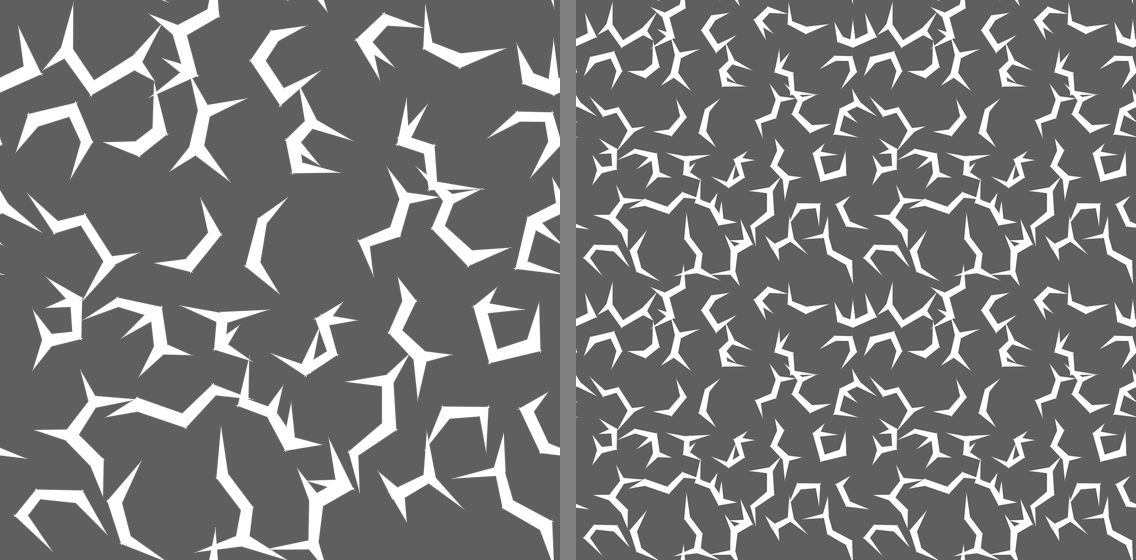
Left, the tile; right, the same tile 2 across and 2 down.
Write a WebGL 1 fragment shader that draws this pattern.

```glsl
precision highp float;
// Scattered white angular shards: bent, tapering strokes with spikes on flat grey, tiling.

uniform vec2 u_resolution;

#define GRID 6.0        // glyphs per side, even so the staggered rows wrap
#define JITTER 0.32     // scatter of glyph centres, in cells
#define THICK 0.158     // widest stroke, in cells
#define SHORT 0.28      // shortest stroke segment
#define LONG 0.54       // longest stroke segment
#define ZIGZAG 0.25     // chance that a bend turns the other way
#define BRANCH 0.33     // chance of a spike at a joint
#define GREY vec3(0.372)
#define WHITE vec3(1.0)

const float TAU = 6.2831853;

float hash(vec2 id, float k) {
  return fract(sin(dot(id, vec2(127.1, 311.7)) + k * 74.7) * 43758.5453);
}

vec2 direction(float angle) { return vec2(cos(angle), sin(angle)); }
vec2 perp(vec2 v) { return vec2(-v.y, v.x); }

// Signed distance to a mitred quad from a to b; flares are the half widths
// at its ends, tangents the normals of its end cuts.
float shard(vec2 q, vec2 a, vec2 b, vec2 flareA, vec2 flareB,
            vec2 tangentA, vec2 tangentB, float overlap) {
  vec2 left = normalize(b + flareB - a - flareA);
  vec2 right = normalize(b - flareB - a + flareA);
  float sides = max(dot(q - a - flareA, perp(left)),
                    -dot(q - a + flareA, perp(right)));
  float ends = max(-dot(q - a, tangentA), dot(q - b, tangentB));
  return max(sides, ends - overlap);
}

// Distance to one bent stroke with pointed tips, centred on the origin.
float glyph(vec2 q, vec2 id, float pixel) {
  vec2 joint[5];
  vec2 tangent[5];
  vec2 flare[5];
  float side = hash(id, 1.0) < 0.5 ? -1.0 : 1.0;
  float heading = TAU * hash(id, 2.0);
  float last = hash(id, 3.0) < 0.4 ? 3.0 : 4.0;
  vec2 pen = vec2(0.0);
  vec2 centre = vec2(0.0);

  // Walk along the stroke, bending at each inner joint.
  for (int i = 0; i < 5; i++) {
    float k = float(i);
    float inner = (k > 0.0 && k < last) ? 1.0 : 0.0;
    float flip = hash(id, 20.0 + k) < ZIGZAG ? -1.0 : 1.0;
    float turn = inner * side * flip * mix(0.6, 1.6, hash(id, 10.0 + k));
    float width = inner * THICK * mix(0.6, 1.0, hash(id, 30.0 + k));
    joint[i] = pen;
    tangent[i] = direction(heading + 0.5 * turn);
    flare[i] = perp(tangent[i]) * 0.5 * width / cos(0.5 * turn);
    if (k <= last) centre += pen / (last + 1.0);
    heading += turn;
    pen += direction(heading) * mix(SHORT, LONG, hash(id, 40.0 + k));
  }
  q += centre;

  // Join the segments and add spikes, mostly on the outside of the bend.
  float d = 10.0;
  for (int i = 0; i < 4; i++) {
    float k = float(i);
    if (k >= last) break;
    d = min(d, shard(q, joint[i], joint[i + 1], flare[i], flare[i + 1],
                     tangent[i], tangent[i + 1], pixel));
    if (i > 0 && hash(id, 50.0 + k) < BRANCH) {
      float away = hash(id, 60.0 + k) < 0.7 ? -side : side;
      float lean = 1.2 * hash(id, 70.0 + k) - 0.6;
      vec2 ray = normalize(away * perp(tangent[i]) + lean * tangent[i]);
      vec2 tip = joint[i] + ray * mix(SHORT, LONG, hash(id, 80.0 + k));
      d = min(d, shard(q, joint[i], tip, 0.42 * THICK * perp(ray), vec2(0.0),
                       ray, ray, pixel));
    }
  }
  return d;
}

void main() {
  vec2 p = gl_FragCoord.xy / u_resolution * GRID;
  float pixel = GRID / min(u_resolution.x, u_resolution.y);

  // Nearest glyph among the neighbouring cells of staggered rows.
  float d = 10.0;
  for (int y = -1; y <= 1; y++) {
    float row = floor(p.y) + float(y);
    float stagger = 0.5 * mod(row, 2.0);
    for (int x = -1; x <= 1; x++) {
      vec2 cell = vec2(floor(p.x - stagger) + float(x), row);
      vec2 id = mod(cell, GRID) + 1.0;
      vec2 scatter = JITTER * (vec2(hash(id, 4.0), hash(id, 5.0)) - 0.5);
      vec2 q = p - cell - vec2(stagger, 0.0) - 0.5 - scatter;
      if (dot(q, q) < 1.4) d = min(d, glyph(q, id, pixel));
    }
  }

  float ink = 1.0 - smoothstep(-0.8 * pixel, 0.8 * pixel, d);
  gl_FragColor = vec4(mix(GREY, WHITE, ink), 1.0);
}
```
